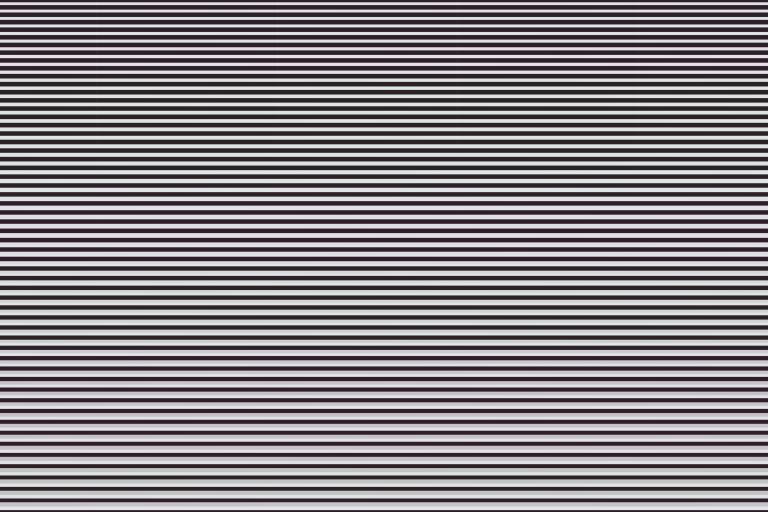
Reproduce this pattern procedurally as a WebGL 1 fragment shader.

```glsl
precision highp float;

uniform vec2 u_resolution;

// Slat spacing, in canvas heights, measured from the top edge down
const float TOP_PITCH = 0.01426;
const float PITCH_GROWTH = 0.0085;

// Share of each row taken by the lit face
const float FACE_TOP = 0.38;
const float FACE_BOTTOM = 0.68;
const float EDGE_SOFTNESS = 1.1;

const vec3 GAP_PURPLE = vec3(0.180, 0.118, 0.155);
const vec3 GAP_OLIVE = vec3(0.168, 0.136, 0.138);
const vec3 FACE_BRIGHT = vec3(0.88, 0.89, 0.91);
const vec3 FACE_SHADE = vec3(0.775, 0.765, 0.775);
const vec3 TINT = vec3(0.006, -0.007, 0.005);

const float ROW_VARIATION = 0.015;
const float STREAK_STRENGTH = 0.006;
const float SEAM_SPACING = 0.352;
const float SEAM_START = 0.19;
const float SEAM_WIDTH = 0.003;
const float SEAM_STRENGTH = 0.018;

float hash(float n) {
    return fract(sin(n * 12.9898) * 43758.5453);
}

float noise(float x) {
    float i = floor(x);
    return mix(hash(i), hash(i + 1.0), smoothstep(0.0, 1.0, x - i));
}

// Antialiased step with a linear ramp of the given width
float ramp(float edge, float x, float width) {
    return clamp((x - edge) / width + 0.5, 0.0, 1.0);
}

// Running row count; its spacing widens linearly with depth
float rowPosition(float depth) {
    return log(1.0 + PITCH_GROWTH * depth / TOP_PITCH) / PITCH_GROWTH;
}

void main() {
    vec2 p = gl_FragCoord.xy / u_resolution.y;
    float depth = 1.0 - p.y;

    // Row index and place within the row, running downward
    float position = rowPosition(depth);
    float row = floor(position);
    float v = position - row;
    float pitch = TOP_PITCH + PITCH_GROWTH * depth;
    float soft = EDGE_SOFTNESS / (u_resolution.y * pitch);

    // Lit face between two dark gaps
    float halfFace = 0.5 * mix(FACE_TOP, FACE_BOTTOM, depth);
    float face = ramp(0.5 - halfFace, v, soft) - ramp(0.5 + halfFace, v, soft);

    // Shaded upper bevel, appearing only on the wider lower slats
    float bevel = 1.0 - ramp(0.5 + 0.1 * halfFace, v, soft);
    bevel *= smoothstep(0.35, 0.85, depth);

    // Slow colour drift through groups of rows
    float drift = smoothstep(0.2, 0.8, noise(row * 0.27 + 3.0));
    vec3 gapColor = mix(GAP_OLIVE, GAP_PURPLE, drift);
    vec3 faceColor = mix(FACE_BRIGHT, FACE_SHADE, bevel) + TINT * (2.0 * drift - 1.0);

    // Uneven slat brightness and faint streaks along each slat
    faceColor += ROW_VARIATION * (hash(row + 7.0) - 0.5);
    faceColor += STREAK_STRENGTH * (noise(p.x * 9.0 + row * 17.0) - 0.5);

    // Barely visible panel seams, fading downward
    float seamDistance = abs(mod(p.x - SEAM_START + 0.5 * SEAM_SPACING, SEAM_SPACING) - 0.5 * SEAM_SPACING);
    float seam = 1.0 - smoothstep(0.0, SEAM_WIDTH, seamDistance);
    gapColor += SEAM_STRENGTH * seam * (1.0 - smoothstep(0.1, 0.5, depth));

    gl_FragColor = vec4(mix(gapColor, faceColor, face), 1.0);
}
```
